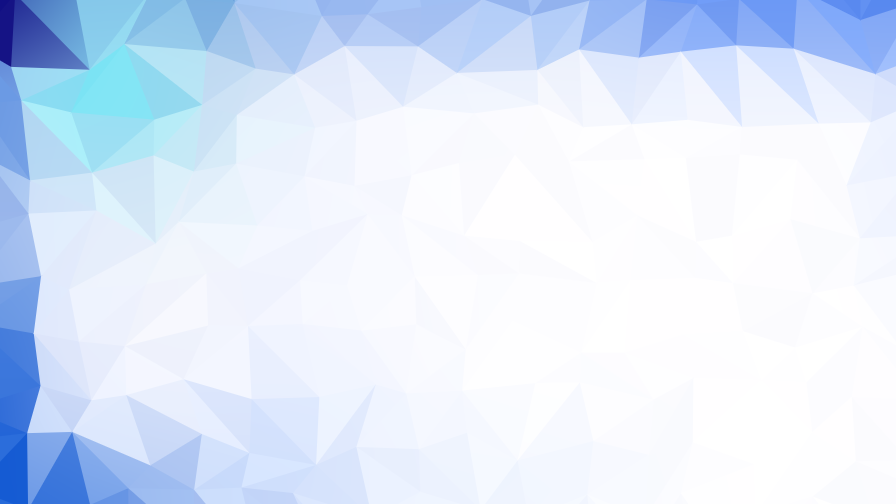
This background is drawn by a WebGL 2 fragment shader. Its source:

```glsl
#version 300 es
precision highp float;
// Low-poly backdrop: pale faceted centre with blue borders, a cyan glow and a navy corner.
uniform vec2 u_resolution;
out vec4 outColor;

const vec2 CANVAS = vec2(16.0 / 9.0, 1.0);
const vec2 GRID_ORIGIN = vec2(0.055, 0.0);
const float CELL = 0.11;
const float JITTER = 0.62;

vec2 hash2(vec2 p) {
    vec3 q = fract(p.xyx * vec3(0.1031, 0.1030, 0.0973));
    q += dot(q, q.yzx + 33.33);
    return fract((q.xx + q.yz) * q.zy);
}

// Soft elliptical falloff, one at the centre
float glow(vec2 p, vec2 centre, vec2 radius) {
    vec2 d = (p - centre) / radius;
    return exp(-dot(d, d));
}

// Soft falloff away from a straight border
float band(float distance, float depth) {
    float d = distance / depth;
    return exp(-d * d);
}

// Smooth colour field that the facets sample
vec3 colourField(vec2 p) {
    vec3 white = vec3(0.993, 0.992, 1.0);
    vec3 col = mix(vec3(0.945, 0.957, 1.0), white, smoothstep(0.4, 1.1, p.x));
    col = mix(col, vec3(0.977, 0.977, 0.99), 0.8 * glow(p, vec2(0.33, 0.45), vec2(0.16, 0.22)));

    // Pale washes along the left, right and bottom
    col = mix(col, vec3(0.82, 0.87, 0.98), 0.65 * band(p.x, 0.19));
    col = mix(col, vec3(0.86, 0.90, 1.0), 0.6 * band(CANVAS.x - p.x, 0.07) * smoothstep(0.25, 0.8, p.y));
    col = mix(col, vec3(0.83, 0.89, 1.0), 0.85 * glow(p, vec2(0.57, 0.06), vec2(0.2, 0.17)));
    col = mix(col, vec3(0.93, 0.955, 1.0), 0.8 * glow(p, vec2(0.97, 0.02), vec2(0.28, 0.15)));

    // Blue top border, lighter in the middle
    vec3 top = mix(vec3(0.36, 0.60, 0.85), vec3(0.62, 0.74, 0.95), smoothstep(0.35, 0.65, p.x));
    top = mix(top, vec3(0.41, 0.59, 0.96), smoothstep(1.12, 1.35, p.x));
    col = mix(col, top, band(1.0 - p.y, 0.125));

    // Cyan glow inside a broad teal haze
    col = mix(col, vec3(0.70, 0.87, 0.94), 0.85 * glow(p, vec2(0.27, 0.79), vec2(0.21, 0.20)));
    col = mix(col, vec3(0.50, 0.92, 0.97), 0.95 * glow(p, vec2(0.20, 0.83), vec2(0.12, 0.13)));

    // Left border, faded around its middle
    vec3 side = mix(vec3(0.12, 0.38, 0.84), vec3(0.38, 0.57, 0.88), smoothstep(0.1, 0.5, p.y));
    float fade = 1.0 - 0.6 * band(p.y - 0.56, 0.13);
    col = mix(col, side, fade * band(p.x, 0.065));

    // Deep corners
    col = mix(col, vec3(0.12, 0.39, 0.84), glow(p, vec2(0.0), vec2(0.35, 0.13)));
    float corner = length((p - vec2(0.0, 1.0)) * vec2(0.85, 1.1));
    return mix(col, vec3(0.02, 0.02, 0.50), smoothstep(0.15, 0.07, corner));
}

vec2 meshVertex(vec2 id) {
    return GRID_ORIGIN + CELL * (id + JITTER * (hash2(id + 71.0) - 0.5));
}

float cross2(vec2 a, vec2 b) {
    return a.x * b.y - a.y * b.x;
}

// Signed distance to the line a-b, positive on its left
float edgeDistance(vec2 p, vec2 a, vec2 b) {
    return cross2(b - a, p - a) / max(length(b - a), 0.0001);
}

// Antialiased facet: premultiplied colour and coverage
vec4 facet(vec2 p, vec2 a, vec2 b, vec2 c, vec2 seed, float pixel) {
    float facing = sign(cross2(b - a, c - a));
    float inside = min(edgeDistance(p, a, b) * facing, edgeDistance(p, b, c) * facing);
    inside = min(inside, edgeDistance(p, c, a) * facing);
    float coverage = clamp(inside / pixel + 0.5, 0.0, 1.0);
    if (coverage <= 0.0) return vec4(0.0);

    vec2 random = hash2(seed);
    vec2 centre = mix((a + b + c) / 3.0, p, 0.12);
    vec2 samplePoint = clamp(centre + 0.045 * (random - 0.5), vec2(0.0), CANVAS);
    vec3 col = colourField(samplePoint);
    float tint = smoothstep(0.02, 0.3, 1.0 - col.r);
    float shade = (random.y - 0.5) * mix(0.022, 0.13, tint);
    col += shade * vec3(1.0, 0.85, 0.35);
    return vec4(clamp(col, 0.0, 1.0), 1.0) * coverage;
}

// Two facets of one cell, split along a random diagonal
vec4 cellFacets(vec2 p, vec2 id, float pixel) {
    vec2 a = meshVertex(id);
    vec2 b = meshVertex(id + vec2(1.0, 0.0));
    vec2 c = meshVertex(id + vec2(1.0, 1.0));
    vec2 d = meshVertex(id + vec2(0.0, 1.0));
    vec2 seed = id * 2.0 + 211.0;
    if (hash2(id + 37.0).x < 0.5)
        return facet(p, a, b, c, seed, pixel) + facet(p, a, c, d, seed + 1.0, pixel);
    return facet(p, b, c, d, seed, pixel) + facet(p, b, d, a, seed + 1.0, pixel);
}

void main() {
    vec2 p = gl_FragCoord.xy / u_resolution * CANVAS;
    vec2 cell = floor((p - GRID_ORIGIN) / CELL);
    vec4 sum = vec4(0.0);
    for (int y = -1; y <= 1; y++)
        for (int x = -1; x <= 1; x++)
            sum += cellFacets(p, cell + vec2(x, y), 1.0 / u_resolution.y);
    vec3 col = sum.a > 0.001 ? sum.rgb / sum.a : colourField(p);
    outColor = vec4(col, 1.0);
}
```
